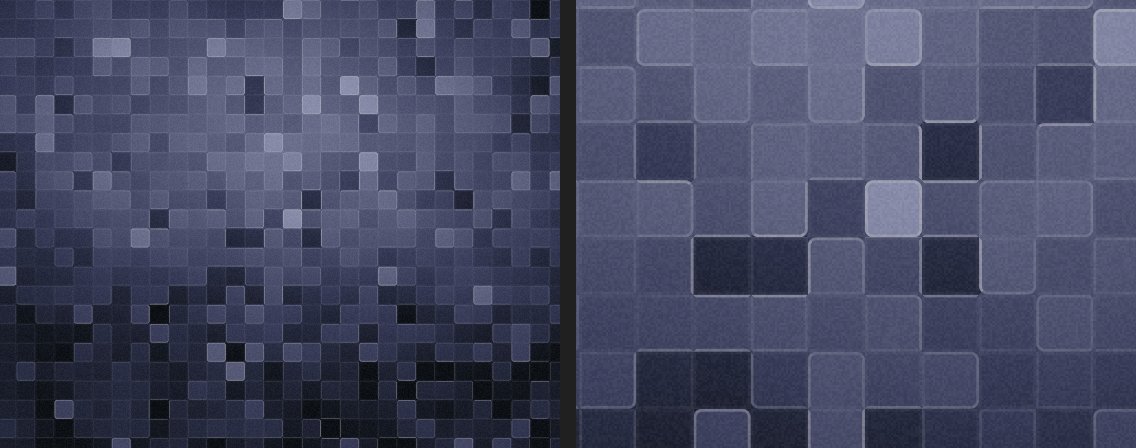
Left, the full canvas; right, a detail of the centre.
Write a Shadertoy shader that draws this background.

```glsl
// A mosaic of slate-blue tiles, about 29.4 across and 23.5 down, lit by soft glows
// that fade to a dark base. Each tile has a hashed tone; where it is brighter than
// a neighbour, its edge gets a thin pale rim and its free corners are rounded.

const float ROWS = 23.53;

float hash(vec2 p) {
    vec3 q = fract(vec3(p.xyx) * vec3(0.1031, 0.1030, 0.0973));
    q += dot(q, q.yzx + 33.33);
    return fract((q.x + q.y) * q.z);
}

float noise(vec2 p) {
    vec2 i = floor(p), f = fract(p);
    f = f * f * (3.0 - 2.0 * f);
    return mix(mix(hash(i), hash(i + vec2(1, 0)), f.x),
               mix(hash(i + vec2(0, 1)), hash(i + vec2(1, 1)), f.x), f.y);
}

// Tone of one tile relative to the lighting: clumps, jitter, rare outliers
float tileTone(vec2 cell) {
    float pick = hash(cell + 71.0);
    float size = hash(cell + 137.0);
    float tone = 0.09 * (noise(cell * 0.37 + 9.0) - 0.5);
    tone += 0.10 * (hash(cell + 19.0) - 0.5);
    tone += step(0.91, pick) * (0.08 + 0.10 * size * size);
    tone -= step(pick, 0.07) * (0.07 + 0.06 * size);
    return tone;
}

// Broad light over the canvas, y measured from the top
float lighting(vec2 uv) {
    vec2 main = (uv - vec2(0.45, 0.25)) / vec2(0.55, 0.42);
    vec2 side = (uv - vec2(0.75, 0.50)) / vec2(0.32, 0.28);
    return 0.08 + 0.27 * exp(-dot(main, main)) + 0.08 * exp(-dot(side, side));
}

// Slate ramp: blue lead shrinks in the shadows
vec3 slate(float tone) {
    tone = max(tone, 0.05);
    return vec3(tone, tone + 0.015, tone + 0.13 * smoothstep(-0.05, 0.25, tone));
}

void mainImage(out vec4 fragColor, in vec2 fragCoord) {
    vec2 uv = fragCoord / iResolution.xy;
    uv.y = 1.0 - uv.y;
    float pixel = ROWS / iResolution.y;
    vec2 p = uv * iResolution.xy * pixel + vec2(0.138, 0.0);

    // Tile and its nearest neighbours
    vec2 cell = floor(p);
    vec2 f = fract(p) - 0.5;
    vec2 side = vec2(f.x < 0.0 ? -1.0 : 1.0, f.y < 0.0 ? -1.0 : 1.0);
    float tone = tileTone(cell);
    vec2 beside = vec2(tileTone(cell + vec2(side.x, 0.0)),
                       tileTone(cell + vec2(0.0, side.y)));
    vec2 gain = max(tone - beside, 0.0);

    // Tile outline, rounded where it outshines both neighbours
    float radius = 0.15 * smoothstep(0.01, 0.04, min(gain.x, gain.y));
    vec2 q = abs(f) - 0.5 + radius;
    float dist = length(max(q, 0.0)) + min(max(q.x, q.y), 0.0) - radius;
    bool nearX = q.x > q.y;

    // Flat tile colour under the broad light
    float inside = clamp(0.5 - dist / pixel, 0.0, 1.0);
    float light = lighting(uv);
    vec3 color = slate(light + mix(nearX ? beside.x : beside.y, tone, inside));

    // Pale rim, stronger with contrast
    float rim = inside * clamp((0.05 + dist) / pixel + 0.5, 0.0, 1.0);
    float strength = min(0.07 + 4.0 * (nearX ? gain.x : gain.y), 0.75);
    color = mix(color, vec3(0.60, 0.60, 0.65) * (0.75 + light), rim * strength);

    // Fine grain
    color += 0.045 * (hash(floor(p * 26.0)) - 0.5);
    fragColor = vec4(color, 1.0);
}
```
